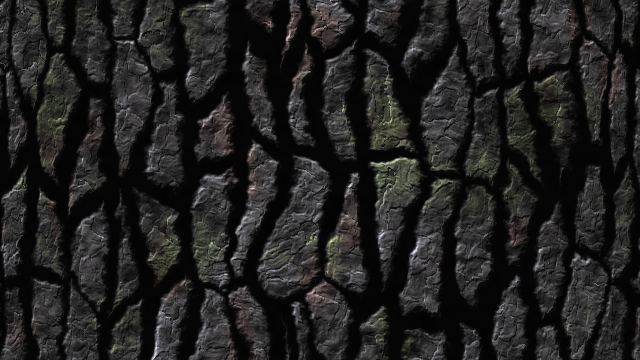
Reproduce this texture procedurally as a Shadertoy shader.

```glsl
vec2 hash2(vec2 p) {
    vec3 q = fract(p.xyx * vec3(0.1031, 0.1030, 0.0973));
    q += dot(q, q.yzx + 33.33);
    return fract((q.xx + q.yz) * q.zy);
}

float noise(vec2 p) {
    vec2 i = floor(p), f = fract(p);
    f = f * f * (3.0 - 2.0 * f);
    float low = mix(hash2(i).x, hash2(i + vec2(1, 0)).x, f.x);
    float high = mix(hash2(i + vec2(0, 1)).x, hash2(i + vec2(1, 1)).x, f.x);
    return mix(low, high, f.y);
}

float fbm(vec2 p) {
    float sum = 0.0, amp = 0.5;
    for (int i = 0; i < 4; i++) {
        sum += amp * noise(p);
        p = mat2(1.6, 1.2, -1.2, 1.6) * p + 5.3;
        amp *= 0.55;
    }
    return sum;
}

vec2 cellPoint(vec2 cell) {
    return cell + 0.5 + (hash2(cell + 40.0) - 0.5) * vec2(0.65, 0.95);
}

// Voronoi: x = border distance (level borders count as thinner), y = cell id
vec2 cells(vec2 p, float levelWidth) {
    vec2 base = floor(p), nearest = vec2(0), owner = base;
    float best = 9.0, border = 9.0;
    for (int y = -1; y <= 1; y++)
    for (int x = -1; x <= 1; x++) {
        vec2 cell = base + vec2(x, y), d = cellPoint(cell) - p;
        if (dot(d, d) < best) { best = dot(d, d); nearest = d; owner = cell; }
    }
    for (int y = -2; y <= 2; y++)
    for (int x = -2; x <= 2; x++) {
        vec2 cell = owner + vec2(x, y), d = cellPoint(cell) - p;
        if (x != 0 || y != 0) {
            vec2 n = normalize(d - nearest);
            float across = dot(0.5 * (d + nearest), n);
            border = min(border, across / mix(levelWidth, 1.0, abs(n.x)));
        }
    }
    return vec2(border, hash2(owner + 9.0).y);
}

// Bark relief: x = height, y = plate mask, z = plate id, w = flake id
vec4 bark(vec2 p) {
    vec2 bend = vec2(noise(p * vec2(5.0, 4.0)), noise(p * 6.0 + 31.0)) - 0.5;
    vec2 rough = vec2(fbm(p * 22.0), fbm(p * 22.0 + 17.0)) - 0.47;
    vec2 w = p + 0.07 * bend + 0.045 * rough;

    vec2 plate = cells(w * vec2(8.0, 3.3) + 20.0, 0.3);
    float gap = 0.02 + 0.22 * noise(p * vec2(7.0, 3.0) + 70.0);
    float mask = smoothstep(gap - 0.05, gap + 0.11, plate.x);

    vec2 flake = cells((w + 0.02 * rough) * vec2(23.0, 19.0) + 60.0, 0.8);
    float crack = smoothstep(0.0, 0.14, flake.x);
    float grain = fbm(w * vec2(42.0, 55.0));
    float ridge = 1.0 - abs(2.0 * noise(w * vec2(60.0, 95.0) + 3.0) - 1.0);
    float height = mask * (0.5 + 0.22 * flake.y + 0.1 * crack) + 0.5 * grain + 0.1 * ridge;
    return vec4(height, mask, plate.y, flake.y);
}

void mainImage(out vec4 fragColor, in vec2 fragCoord) {
    vec2 p = (fragCoord - 0.5 * iResolution.xy) / iResolution.y;
    float side = p.x;
    p.x = 1.2 * asin(p.x / 1.2); // columns narrow around the trunk

    // Light from the upper left
    vec4 surface = bark(p);
    float slope = surface.x - bark(p + vec2(-0.0025, 0.0042)).x;
    float light = clamp(0.5 + 2.2 * slope, 0.1, 1.35);

    // Weathered grey with lighter crust
    float crust = fbm(p * vec2(30.0, 36.0) + 11.0);
    float tone = 0.15 + 0.09 * surface.z + 0.11 * surface.w;
    tone += 0.5 * (crust - 0.42) + 0.14 * (noise(p * 4.0 + 90.0) - 0.5);
    float value = max(tone, 0.04) * light * 1.45 * surface.y;
    value *= 1.0 - 0.3 * side * side;

    // Rusty plates and sparse moss
    float rust = smoothstep(0.62, 0.82, noise(p * vec2(9.0, 7.0) + 50.0));
    float moss = smoothstep(0.58, 0.8, 0.6 * noise(p * 5.0 + 25.0) + 0.5 * crust);
    vec3 tint = mix(vec3(1.0, 0.97, 0.98), vec3(0.97, 0.97, 1.04), smoothstep(0.2, 0.45, value));
    tint = mix(tint, vec3(1.12, 0.88, 0.82), 0.65 * rust);
    tint = mix(tint, vec3(0.88, 0.98, 0.68), 0.7 * moss);

    vec3 furrow = vec3(0.017, 0.017, 0.018) * (0.5 + crust);
    fragColor = vec4(furrow + tint * value, 1.0);
}
```
